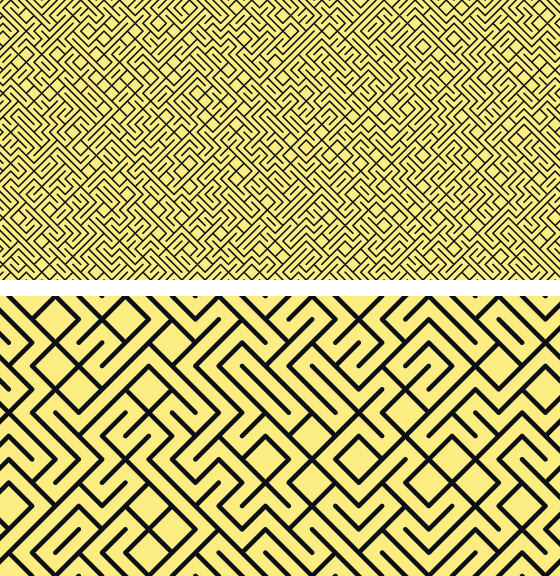
Top: the whole. Bottom: its middle third, enlarged.
Reproduce this pattern procedurally as a Shadertoy shader.

```glsl
// Draws a random diagonal maze of dark round-capped strokes on pale yellow.

#define ROWS 36.0           // cells over the canvas height
#define STROKE 0.20         // stroke width in cells
#define SHIFT_X 0.375       // sideways offset of the grid in cells
#define SLOPE_BIAS 0.5      // share of rising diagonals
#define SEED 17u
#define PAPER vec3(0.99, 0.93, 0.51)
#define INK vec3(0.05, 0.06, 0.09)

// Integer hash of a cell, from 0 to 1
float cellHash(ivec2 cell) {
    uvec2 q = uvec2(cell + 1024);
    uint h = q.x * 73856093u ^ q.y * 19349663u ^ SEED * 83492791u;
    h = (h ^ (h >> 16)) * 73244475u;
    h = (h ^ (h >> 15)) * 73244475u;
    h ^= h >> 16;
    return float(h & 65535u) / 65536.0;
}

float segmentDistance(vec2 p, vec2 a, vec2 b) {
    vec2 ab = b - a;
    float t = clamp(dot(p - a, ab) / dot(ab, ab), 0.0, 1.0);
    return length(p - a - ab * t);
}

// Distance to the nearest diagonal; neighbours supply caps and corners
float mazeDistance(vec2 p) {
    vec2 base = floor(p);
    float nearest = 10.0;
    for (int y = -1; y <= 1; y++) {
        for (int x = -1; x <= 1; x++) {
            vec2 cell = base + vec2(x, y);
            float rising = step(cellHash(ivec2(cell)), SLOPE_BIAS);
            vec2 a = cell + vec2(0.0, 1.0 - rising);
            vec2 b = cell + vec2(1.0, rising);
            nearest = min(nearest, segmentDistance(p, a, b));
        }
    }
    return nearest;
}

void mainImage(out vec4 fragColor, in vec2 fragCoord) {
    float pixel = ROWS / iResolution.y;   // one pixel in cell units
    vec2 p = fragCoord * pixel - vec2(SHIFT_X, 0.0);

    // Stroke coverage with a one-pixel soft edge
    float edge = mazeDistance(p) - 0.5 * STROKE;
    float coverage = clamp(0.5 - edge / pixel, 0.0, 1.0);

    fragColor = vec4(mix(PAPER, INK, coverage), 1.0);
}
```
